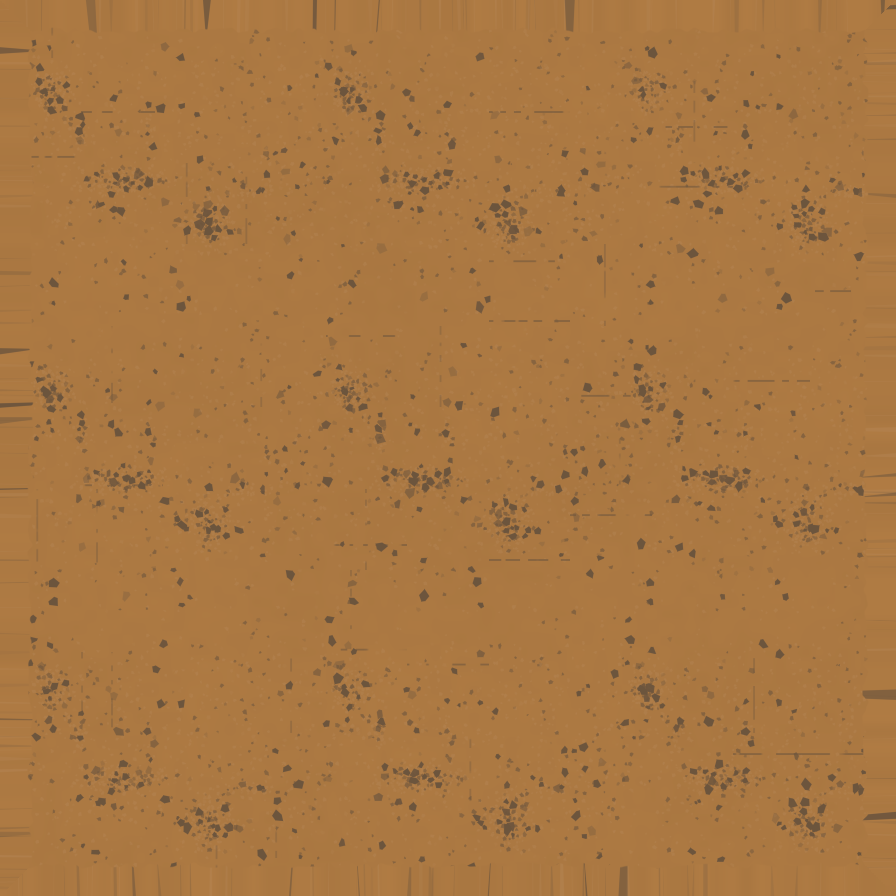
A WebGL 2 fragment shader for this texture:

```glsl
#version 300 es
precision highp float;
// Ochre sheet with clustered dark chips in repeating tiles and a streaked rim.
uniform vec2 u_resolution;
out vec4 fragColor;

const vec3 OCHRE = vec3(0.672, 0.472, 0.258);
const vec3 PALE = vec3(0.72, 0.54, 0.36);
const vec3 UMBER = vec3(0.425, 0.332, 0.24);
const float TAU = 6.2831853;
const float TILES = 3.0;           // tile repeats per side
const float RIM = 0.034;           // width of the streaked rim
const float CHIP_CELLS = 99.0;     // multiples of TILES
const float SPECK_CELLS = 198.0;
const float PALE_CELLS = 240.0;
const float BLADE_CELLS = 45.0;
const float STREAK_CELLS = 110.0;
// Chip clusters inside one tile: centre, radii
const int CLUSTERS = 6;
const vec4 CLUSTER[CLUSTERS] = vec4[](
    vec4(0.40, 0.395, 0.10, 0.032), vec4(0.70, 0.25, 0.052, 0.065),
    vec4(0.17, 0.69, 0.045, 0.055), vec4(0.27, 0.54, 0.025, 0.045),
    vec4(0.49, 0.56, 0.02, 0.035), vec4(0.85, 0.36, 0.08, 0.02));

float hash(vec2 p) {
    return fract(sin(dot(p, vec2(127.1, 311.7))) * 43758.5453);
}

vec2 hash2(vec2 p) {
    return vec2(hash(p), hash(p + 57.3));
}

float noise(vec2 p) {
    vec2 i = floor(p), f = fract(p);
    f = f * f * (3.0 - 2.0 * f);
    return mix(mix(hash(i), hash(i + vec2(1, 0)), f.x),
               mix(hash(i + vec2(0, 1)), hash(i + vec2(1, 1)), f.x), f.y);
}

// Chance of a chip at a place in the tile: a scattered band plus clusters
float chipDensity(vec2 tile) {
    float band = smoothstep(0.12, 0.3, tile.y) * (1.0 - smoothstep(0.72, 0.9, tile.y));
    float density = mix(0.022, 0.06, band);
    for (int i = 0; i < CLUSTERS; i++) {
        vec2 q = (tile - CLUSTER[i].xy) / CLUSTER[i].zw;
        density += (i < 3 ? 0.95 : 0.3) * exp(-dot(q, q));
    }
    return density;
}

// Signed distance to an irregular five-sided chip
float chipDistance(vec2 p, float radius, vec2 seed) {
    float d = -radius, turn = TAU * hash(seed + 3.1);
    for (int i = 0; i < 5; i++) {
        float k = float(i), r = hash(seed + 7.7 * k + 1.3);
        float a = turn + (k + 0.6 * r) * TAU / 5.0;
        d = max(d, dot(p, vec2(cos(a), sin(a))) - radius * mix(0.5, 1.0, fract(r * 9.7)));
    }
    return d;
}

// Opacity of scattered chips; their places partly repeat from tile to tile
float chips(vec2 uv, float cells, float amount, float seed, float pixel) {
    vec2 p = uv * cells, base = floor(p);
    float cover = 0.0;
    for (int y = -1; y <= 1; y++) for (int x = -1; x <= 1; x++) {
        vec2 id = base + vec2(x, y);
        vec2 key = mod(id, cells / TILES) + seed, own = id + seed + 400.0;
        vec2 centre = id + hash2(key);
        float density = amount * chipDensity(fract(centre / cells * TILES));
        if (hash(key + 11.9) > density * 1.3 || hash(own) > 0.78) continue;
        float radius = mix(0.25, 0.62, hash(own + 5.3));
        float d = chipDistance(p - centre, radius, own);
        float alpha = mix(0.3, 1.0, smoothstep(0.0, 0.5, hash(own + 23.0) + 0.3 * density));
        cover = max(cover, alpha * (1.0 - smoothstep(-0.7, 0.7, d / (pixel * cells))));
    }
    return cover;
}

// Sparse broken hairlines running along x
float hairlines(vec2 uv, float seed, float pixel) {
    vec2 p = uv * vec2(11.0, 60.0), id = floor(p) + seed;
    float line = 1.0 - smoothstep(0.0005, 0.0005 + pixel, abs(fract(p.y) - 0.5) / 60.0);
    float gaps = smoothstep(0.45, 0.6, noise(vec2(uv.x * 130.0, id.y)));
    return step(hash(id), 0.03) * line * gaps;
}

// Tapered blades crossing the rim; depth is 0 outside and 1 inside
float blades(float along, float depth, float cells, float chance, float seed, float pixel) {
    float p = along * cells, base = floor(p), cover = 0.0;
    for (int i = -1; i <= 1; i++) {
        vec2 id = vec2(base + float(i), seed);
        if (hash(id) > chance) continue;
        float w = hash(id + 9.1), tilt = (hash(id + 4.4) - 0.5) * 0.25;
        float taper = mix(1.0, mix(0.2, 1.0, hash(id + 6.2)), depth);
        float d = abs(p - id.x - hash(id + 2.7) - tilt * depth) - mix(0.03, 0.3, w * w) * taper;
        float edge = 1.0 - smoothstep(-0.7, 0.7, d / (pixel * cells));
        cover = max(cover, edge * mix(0.25, 1.0, hash(id + 8.8)));
    }
    return cover;
}

void main() {
    vec2 uv = gl_FragCoord.xy / u_resolution;
    float pixel = 1.0 / min(u_resolution.x, u_resolution.y);

    // Mottled ground with pale flecks
    float mottle = noise(uv * 9.0) * 0.5 + noise(uv * 70.0) * 0.5 - 0.5;
    vec3 ground = OCHRE * (1.0 + 0.03 * mottle);
    vec3 color = mix(ground, PALE, 0.3 * chips(uv, PALE_CELLS, 2.0, 71.0, pixel));

    // Chips, specks and hairlines
    color = mix(color, UMBER, 0.6 * chips(uv, SPECK_CELLS, 0.8, 33.0, pixel));
    color = mix(color, UMBER, chips(uv, CHIP_CELLS, 1.0, 5.0, pixel));
    float lines = max(hairlines(uv, 13.0, pixel), 0.6 * hairlines(uv.yx, 91.0, pixel));
    color = mix(color, UMBER, 0.55 * lines);

    // Rim of streaks running outward from the sheet
    vec2 gap = min(uv, 1.0 - uv);
    bool upright = gap.y < gap.x;
    float along = upright ? uv.x : uv.y, depth = min(gap.x, gap.y) / RIM;
    float side = (upright ? 20.0 : 50.0) + step(0.5, upright ? uv.y : uv.x) * 7.0;
    vec3 rim = OCHRE * (0.985 + 0.04 * noise(vec2(along * 60.0, side)));
    rim = mix(rim, PALE, 0.35 * blades(along, depth, STREAK_CELLS, 0.3, side + 1.0, pixel));
    rim = mix(rim, UMBER, 0.3 * blades(along, depth, STREAK_CELLS, 0.25, side + 2.0, pixel));
    rim = mix(rim, UMBER, blades(along, depth, BLADE_CELLS, 0.2, side + 3.0, pixel));
    float ragged = 1.0 + 0.2 * (noise(vec2(along * 120.0, side)) - 0.5);
    float soft = pixel / RIM;
    color = mix(rim, color, smoothstep(ragged - soft, ragged + soft, depth));

    fragColor = vec4(color, 1.0);
}
```
